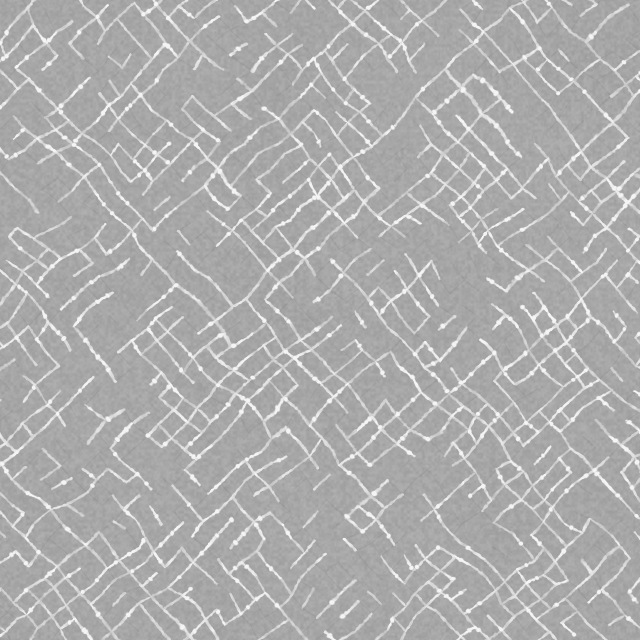
Reproduce this pattern procedurally as a WebGL 1 fragment shader.

```glsl
precision highp float;
// Broken diagonal lattice of ragged pale lines on fine-grained grey leather.
uniform vec2 u_resolution;

#define CELLS 36.0        // lattice cells across the canvas
#define ANGLE 0.75        // lattice rotation in radians
#define JITTER 0.26       // node displacement in cells
#define WARP 0.75         // slow bending of the lattice in cells
#define RUN_LENGTH 3.0    // edges that appear together in a row
#define RUN_SHARE 0.44    // share of runs that are drawn
#define EDGE_SHARE 0.15   // share of extra single edges
#define LINE_RADIUS 0.112 // outer half width of a line in cells
#define RAGGED 0.075      // roughness of line borders in cells
#define GRAIN_SCALE 210.0 // grains across the canvas
#define GRAIN_DEPTH 0.085 // tonal range of the grain
#define GROUND 0.653      // mean grey of the ground

const vec3 LINE_COLOUR = vec3(0.955);

float hash(vec2 p) {
  return fract(sin(dot(p, vec2(127.1, 311.7))) * 43758.5453);
}

float noise(vec2 p) {
  vec2 i = floor(p), f = fract(p);
  f = f * f * (3.0 - 2.0 * f);
  return mix(mix(hash(i), hash(i + vec2(1.0, 0.0)), f.x),
             mix(hash(i + vec2(0.0, 1.0)), hash(i + vec2(1.0, 1.0)), f.x), f.y);
}

// Lattice node, moved with its row and column and a little on its own
vec2 nodePosition(vec2 n) {
  vec2 shared = vec2(hash(vec2(n.x, 71.3)), hash(vec2(n.y, 18.7))) - 0.5;
  vec2 own = vec2(hash(n + 3.1), hash(n + 47.9)) - 0.5;
  return n + JITTER * (shared + own);
}

// 1 where the edge leaving node n along the axis is drawn
float edgePresent(vec2 n, vec2 axis) {
  float along = dot(n, axis), across = dot(n, axis.yx);
  float seed = 131.0 * axis.y;
  float start = floor(hash(vec2(across, seed + 5.3)) * RUN_LENGTH);
  float run = floor((along + start) / RUN_LENGTH);
  float inRun = step(hash(vec2(run + seed, across + 23.7)), RUN_SHARE);
  float single = step(hash(n + seed + 9.7), EDGE_SHARE);
  return max(inRun, single);
}

// Returns line coverage (x) and the depth of hairline creases (y)
vec2 edgeMarks(vec2 p, vec2 n, vec2 axis, float ragged, float wear) {
  vec2 a = nodePosition(n), b = nodePosition(n + axis);
  vec2 ab = b - a;
  float t = clamp(dot(p - a, ab) / dot(ab, ab), 0.0, 1.0);
  float d = length(p - a - ab * t);
  float seed = hash(n + axis * 61.0 + 2.3);
  float present = edgePresent(n, axis);

  // Uneven line with an occasional bead on it
  float strength = mix(0.6, 1.08, seed) * wear;
  float line = strength * (1.0 - smoothstep(0.025, LINE_RADIUS, d + ragged));
  float beadRadius = 0.17 * step(0.62, seed);
  float beadDistance = length(p - mix(a, b, fract(seed * 37.0)));
  float bead = 1.0 - smoothstep(beadRadius - 0.09, beadRadius + 0.01,
                                beadDistance + 0.5 * ragged);
  float crease = step(0.65, seed) * (1.0 - smoothstep(0.0, 0.07, d));
  return vec2(max(line, bead) * present, crease * (1.0 - present));
}

void main() {
  vec2 uv = gl_FragCoord.xy / min(u_resolution.x, u_resolution.y);

  // Rotated and gently bent lattice coordinates
  float c = cos(ANGLE), s = sin(ANGLE);
  vec2 p = mat2(c, -s, s, c) * uv * CELLS;
  p += WARP * (vec2(noise(p * 0.31), noise(p * 0.31 + 40.0)) - 0.5);

  // Fine variation along the lines
  float ragged = RAGGED * (noise(uv * 260.0 + 7.0) - 0.5);
  float wear = mix(0.55, 1.15, noise(uv * 120.0 + 31.0));

  vec2 marks = vec2(0.0);
  vec2 cell = floor(p);
  for (int j = -1; j <= 1; j++) {
    for (int i = -1; i <= 1; i++) {
      vec2 n = cell + vec2(float(i), float(j));
      marks = max(marks, edgeMarks(p, n, vec2(1.0, 0.0), ragged, wear));
      marks = max(marks, edgeMarks(p, n, vec2(0.0, 1.0), ragged, wear));
    }
  }

  // Pebbled ground with faint creases
  float grain = 0.65 * noise(uv * GRAIN_SCALE) + 0.35 * noise(uv.yx * GRAIN_SCALE * 1.7) - 0.5;
  float ground = GROUND + GRAIN_DEPTH * grain + 0.012 * (noise(uv * 9.0) - 0.5);
  ground -= 0.03 * marks.y;

  gl_FragColor = vec4(mix(vec3(ground), LINE_COLOUR, clamp(marks.x, 0.0, 1.0)), 1.0);
}
```
